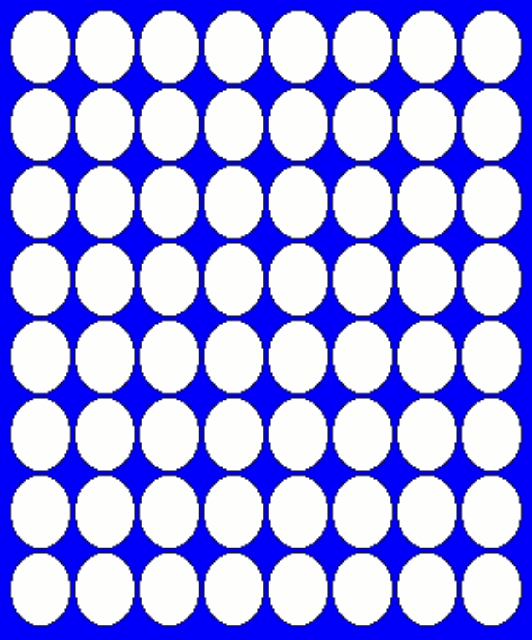
A WebGL 1 fragment shader for this pattern:

```glsl
precision highp float;

uniform vec2 u_resolution;

// Lengths are in cells of a coarse square grid that gives the ovals stepped rims
const vec2 GRID_CELLS = vec2(289.0, 347.0);
const vec2 OVAL_COUNT = vec2(8.0, 8.0);
const vec2 PITCH = vec2(35.0, 42.0);
const vec2 RADIUS = vec2(16.0, 19.5);
const vec2 MARGIN = vec2(6.0, 8.0);
const float RIM_WIDTH = 0.95;
const float SOFTNESS = 1.0;
const int SAMPLES = 4;

const vec3 WHITE = vec3(0.995, 0.995, 0.99);
const vec3 BLUE = vec3(0.0, 0.0, 0.98);
const vec3 NAVY = vec3(0.05, 0.05, 0.42);

// Approximate signed distance to an axis-aligned ellipse
float ellipseDistance(vec2 p, vec2 radius) {
  float k = length(p / radius);
  float slope = length(p / (radius * radius));
  return k * (k - 1.0) / max(slope, 1e-4);
}

// Flat colour of the grid cell containing p
vec3 cellColour(vec2 p) {
  vec2 fromFirst = floor(p) + 0.5 - MARGIN - RADIUS;
  vec2 index = clamp(floor(fromFirst / PITCH + 0.5), vec2(0.0), OVAL_COUNT - 1.0);
  float d = ellipseDistance(fromFirst - index * PITCH, RADIUS);
  if (d < 0.0) return WHITE;
  return d < RIM_WIDTH ? NAVY : BLUE;
}

void main() {
  vec2 cellsPerPixel = GRID_CELLS / u_resolution;
  vec2 p = gl_FragCoord.xy * cellsPerPixel;
  vec2 footprint = max(cellsPerPixel, vec2(SOFTNESS));

  // Box filter softens the steps
  vec3 sum = vec3(0.0);
  for (int y = 0; y < SAMPLES; y++) {
    for (int x = 0; x < SAMPLES; x++) {
      vec2 offset = (vec2(float(x), float(y)) + 0.5) / float(SAMPLES) - 0.5;
      sum += cellColour(p + offset * footprint);
    }
  }
  gl_FragColor = vec4(sum / float(SAMPLES * SAMPLES), 1.0);
}
```
